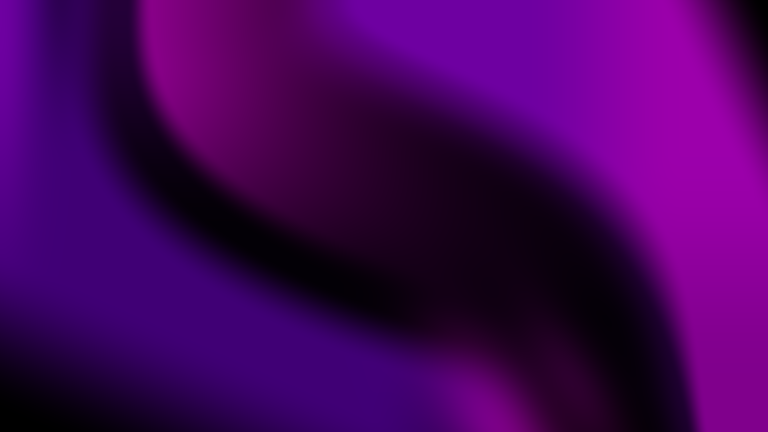
This background is drawn by a Shadertoy shader. Its source:

```glsl
#define INDIGO vec3(0.25, 0.0, 0.46)
#define VIOLET vec3(0.43, 0.0, 0.63)
#define MAGENTA vec3(0.61, 0.0, 0.67)
#define PLUM vec3(0.54, 0.0, 0.53)
#define DUSK vec3(0.14, 0.0, 0.22)
#define INK vec3(0.012, 0.0, 0.022)
#define GLOW_TILT vec2(-0.51, 0.86)
#define ASPECT 1.7778

// Horizontal position of each flowing edge at depth t below the top
float outerEdge(float t) { return 0.204 + 1.506 * pow(t, 3.1); }
float innerEdge(float t) { return 0.324 + 1.835 * pow(t, 2.68); }
float rightEdge(float t) {
    float q = pow(t, 2.3);
    return 0.74 + 0.94 * q / (q + 0.08);
}

// Turns a horizontal gap into an approximate distance across the edge
float across(float x, float edge, float edgeBelow, float stepSize) {
    float slope = (edgeBelow - edge) / stepSize;
    return (x - edge) * inversesqrt(1.0 + slope * slope);
}

// Soft elongated light along the tilted axis
float streak(vec2 p, vec2 center, vec2 size) {
    vec2 d = p - center;
    vec2 q = vec2(dot(d, GLOW_TILT), dot(d, vec2(GLOW_TILT.y, -GLOW_TILT.x))) / size;
    return exp(-dot(q, q));
}

// Indigo sheet on the left, sinking into the dark lower corner
vec3 leftSheet(vec2 p) {
    float rim = exp(-pow(p.x / 0.075, 2.0)) * smoothstep(0.2, 0.95, p.y);
    float shade = exp(-pow((p.x - 0.14) / 0.05, 2.0)) * smoothstep(0.6, 1.1, p.y);
    vec3 color = mix(INDIGO, VIOLET, rim) * (1.0 - 0.35 * shade);
    color *= smoothstep(0.04, 0.38, dot(p, vec2(0.4, 0.9)));
    return color * (1.0 - smoothstep(0.85, 1.3, p.x));
}

// Violet to magenta ribbon on the right, with a black upper corner
vec3 rightRibbon(vec2 p) {
    vec3 color = mix(VIOLET, MAGENTA, smoothstep(1.2, 1.58, p.x));
    color *= mix(0.82, 1.0, smoothstep(0.1, 0.65, p.y));
    return color * (1.0 - smoothstep(1.8, 2.02, dot(p, vec2(0.9, 0.43))));
}

void mainImage(out vec4 fragColor, in vec2 fragCoord) {
    vec2 p = fragCoord / iResolution.xy * vec2(ASPECT, 1.0);
    float t = max(1.0 - p.y, 0.0001);
    float h = 0.01;
    float outer = across(p.x, outerEdge(t), outerEdge(t + h), h);
    float inner = across(p.x, innerEdge(t), innerEdge(t + h), h);
    float right = across(p.x, rightEdge(t), rightEdge(t + h), h);

    // Dark channel beside the indigo sheet
    vec3 channel = mix(INK, DUSK, smoothstep(0.45, 1.0, p.y));
    vec3 color = mix(leftSheet(p), channel, smoothstep(-0.07, 0.06, outer));

    // Plum fold fading toward the black center
    float gap = max(p.x - innerEdge(t), 0.0);
    float sheen = exp(-1.2 * gap - 2.5 * gap * gap) * smoothstep(0.25, 0.87, p.y);
    float foldWidth = mix(0.06, 0.03, p.y);
    color = mix(color, INK + PLUM * sheen, smoothstep(-foldWidth, foldWidth, inner));

    // Lower glows and the dim rim under the ribbon
    color += 0.8 * PLUM * streak(p, vec2(1.18, -0.02), vec2(0.26, 0.11));
    color += 0.28 * PLUM * streak(p, vec2(1.34, 0.10), vec2(0.22, 0.07));
    color += 0.8 * DUSK * exp(-pow(right / 0.07, 2.0));

    // Ribbon edge, softer toward the top
    float softness = smoothstep(0.0, 0.6, p.y);
    float cover = smoothstep(mix(-0.02, -0.05, softness), mix(0.03, 0.09, softness), right);
    color = mix(color, rightRibbon(p), cover);

    fragColor = vec4(clamp(color, 0.0, 1.0), 1.0);
}
```
